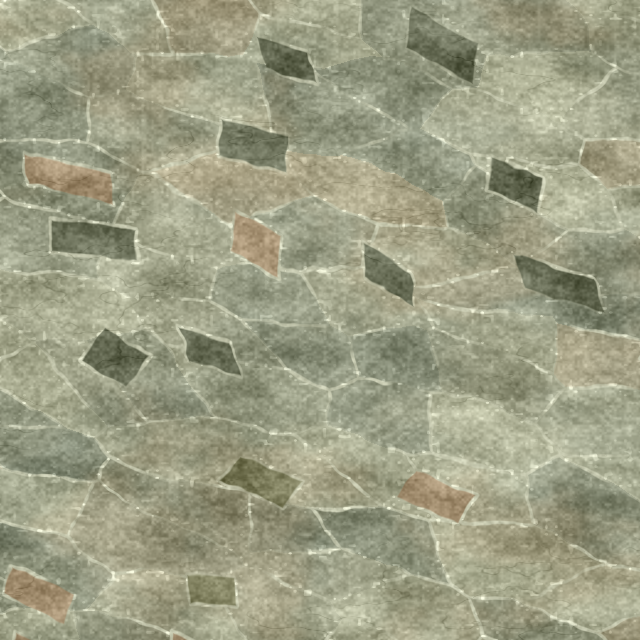
Write a three.js fragment shader that draws this texture.

```glsl
#define STONE_GRID vec2(5.6, 11.5)
#define STONE_SHEAR 0.24
#define JITTER 0.94
#define JOINT_WIDTH 0.0021
#define JOINT_SOFT 0.0024
#define SLAB_GRID vec2(4.0, 6.0)
#define SLAB_CHANCE 0.62
#define SLAB_TILT -0.40
#define CLOUD_AMOUNT 0.36
#define GRAIN_AMOUNT 0.22
#define FLECK_AMOUNT 0.15

varying vec2 vUv;

const vec3 SLATE = vec3(0.49, 0.52, 0.44);
const vec3 SAGE = vec3(0.60, 0.61, 0.51);
const vec3 PALE = vec3(0.68, 0.69, 0.58);
const vec3 SAND = vec3(0.66, 0.62, 0.50);
const vec3 RUST = vec3(0.65, 0.57, 0.45);
const vec3 MOSS = vec3(0.49, 0.49, 0.36);
const vec3 DARK = vec3(0.41, 0.43, 0.34);
const vec3 MORTAR = vec3(0.80, 0.81, 0.71);

float hash(vec2 p) {
  return fract(sin(dot(p, vec2(127.1, 311.7))) * 43758.5453);
}

vec2 hash2(vec2 p) {
  return vec2(hash(p), hash(p + 57.3));
}

float noise(vec2 p) {
  vec2 i = floor(p);
  vec2 f = fract(p);
  f = f * f * (3.0 - 2.0 * f);
  return mix(mix(hash(i), hash(i + vec2(1.0, 0.0)), f.x),
             mix(hash(i + vec2(0.0, 1.0)), hash(i + 1.0), f.x), f.y);
}

float fbm(vec2 p) {
  float sum = 0.0;
  float amp = 0.5;
  for (int i = 0; i < 4; i++) {
    sum += amp * noise(p);
    p = p * 2.03 + 17.1;
    amp *= 0.5;
  }
  return sum / 0.9375;
}

// Flat sheared Voronoi stones: xy = cell id, z = joint distance in canvas units
vec3 stones(vec2 uv) {
  vec2 p = vec2(uv.x, uv.y + STONE_SHEAR * uv.x) * STONE_GRID;
  vec2 cell = floor(p);
  vec2 nearest = vec2(0.0);
  vec2 id = cell;
  float best = 1e3;
  for (int y = -1; y <= 1; y++) {
    for (int x = -1; x <= 1; x++) {
      vec2 c = cell + vec2(float(x), float(y));
      vec2 r = c + 0.5 + JITTER * (hash2(c) - 0.5) - p;
      if (dot(r, r) < best) {
        best = dot(r, r);
        nearest = r;
        id = c;
      }
    }
  }
  float edge = 1.0;
  for (int y = -2; y <= 2; y++) {
    for (int x = -2; x <= 2; x++) {
      vec2 c = id + vec2(float(x), float(y));
      vec2 r = c + 0.5 + JITTER * (hash2(c) - 0.5) - p;
      vec2 across = r - nearest;
      if (dot(across, across) > 1e-4) {
        vec2 n = normalize(across);
        vec2 grad = n * STONE_GRID;
        grad.x += STONE_SHEAR * grad.y;
        edge = min(edge, dot(0.5 * (r + nearest), n) / length(grad));
      }
    }
  }
  return vec3(id, edge);
}

// Scattered tilted slabs: xy = cell id, z = signed distance
vec3 slabs(vec2 uv) {
  vec2 cell = floor(uv * SLAB_GRID);
  vec3 hit = vec3(cell, 1.0);
  for (int y = -1; y <= 1; y++) {
    for (int x = -1; x <= 1; x++) {
      vec2 c = cell + vec2(float(x), float(y));
      if (hash(c + 3.7) > SLAB_CHANCE) continue;
      vec2 q = uv - (c + 0.5 + 0.6 * (hash2(c + 9.1) - 0.5)) / SLAB_GRID;
      float a = SLAB_TILT + 0.35 * (hash(c + 21.0) - 0.5);
      q = vec2(cos(a) * q.x + sin(a) * q.y, cos(a) * q.y - sin(a) * q.x);
      q.x += q.y * (hash(c + 31.0) * 1.1 - 0.3);
      q.y += q.x * 0.4 * (hash(c + 37.0) - 0.5);
      vec2 size = mix(vec2(0.038, 0.020), vec2(0.072, 0.033), hash2(c + 41.0));
      vec2 d = abs(q) - size;
      float dist = length(max(d, 0.0)) + min(max(d.x, d.y), 0.0);
      if (dist < hit.z) hit = vec3(c, dist);
    }
  }
  return hit;
}

vec3 stoneColour(float pick) {
  vec3 c = mix(SLATE, SAGE, smoothstep(0.0, 0.45, pick));
  c = mix(c, PALE, smoothstep(0.4, 0.85, pick));
  return mix(c, SAND, step(0.91, pick));
}

void main() {
  // Wobbled outlines
  vec2 wobble = vec2(noise(vUv * 45.0), noise(vUv * 45.0 + 71.0)) - 0.5;
  vec2 bend = vec2(noise(vUv * 8.0 + 5.0), noise(vUv * 8.0 + 33.0)) - 0.5;
  vec2 uv = vUv + 0.007 * wobble + 0.026 * bend;
  vec3 stone = stones(uv);
  vec3 slab = slabs(vUv + 0.006 * wobble);

  // Stone and slab faces, partly merged by broad stains
  float cloud = fbm(vUv * vec2(11.0, 20.0)) - 0.5;
  float stain = fbm(vUv * vec2(5.0, 9.0) + 40.0);
  vec3 colour = stoneColour(hash(stone.xy + 11.0));
  colour = mix(colour, stoneColour(0.9 * smoothstep(0.25, 0.75, stain)), 0.35);
  float warm = fbm(vUv * vec2(5.0, 7.0) + 83.0);
  colour = mix(colour, SAND, 0.5 * smoothstep(0.52, 0.72, warm));
  float kind = hash(slab.xy + 63.0);
  vec3 face = kind < 0.42 ? DARK : (kind < 0.62 ? MOSS : RUST);
  float inSlab = 1.0 - smoothstep(-0.0015, 0.0015, slab.z);
  colour = mix(colour, face, inSlab);

  // Weathering and grain
  float grain = 0.55 * noise(vUv * vec2(120.0, 165.0)) + 0.45 * noise(vUv * 260.0 + 7.0) - 0.5;
  colour += CLOUD_AMOUNT * cloud + GRAIN_AMOUNT * grain;

  // Thin joints, fading and crumbling along their length
  float wear = fbm(vUv * 17.0 + 90.0);
  float crumble = noise(vUv * 105.0 + 13.0);
  float width = JOINT_WIDTH * (0.25 + 0.7 * wear + 0.7 * crumble);
  float joint = mix(stone.z, 1.0, inSlab);
  joint = min(joint, abs(slab.z - 0.0015));
  float line = 1.0 - smoothstep(width - 0.5 * JOINT_SOFT, width + JOINT_SOFT, joint);
  float strength = smoothstep(0.30, 0.62, wear) * (0.55 + 0.45 * crumble);
  float halo = 0.3 * exp(-joint / 0.008) * wear * (1.0 - inSlab);
  colour = mix(colour, MORTAR + 0.2 * grain, max(line * (0.14 + 0.86 * strength), halo));

  // Pale flecks gathered near joints, and faint dark scratches
  float fleck = smoothstep(0.70, 0.92, noise(vUv * vec2(130.0, 170.0) + 29.0));
  colour += FLECK_AMOUNT * fleck * (0.25 + exp(-joint / 0.010)) * (1.0 - 0.7 * inSlab);
  float scratch = abs(fbm(vUv * vec2(9.0, 22.0) + 130.0) - 0.5);
  colour -= 0.07 * (1.0 - smoothstep(0.0, 0.02, scratch)) * smoothstep(0.45, 0.65, stain);

  gl_FragColor = vec4(clamp(colour, 0.0, 1.0), 1.0);
}
```
